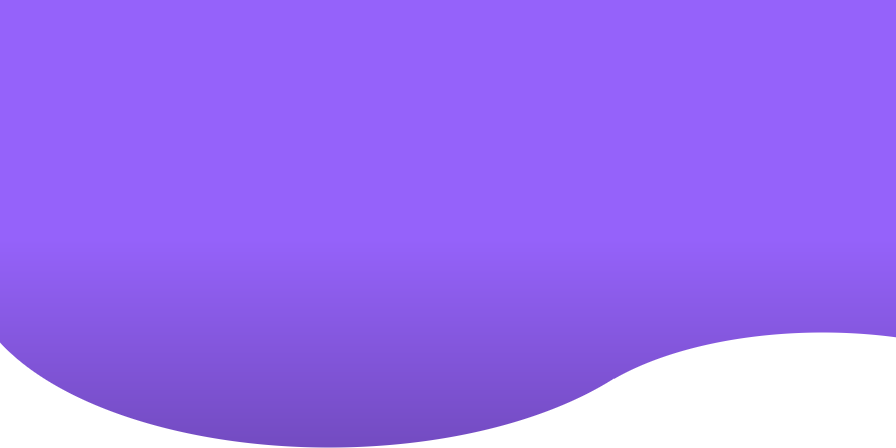
A WebGL 2 fragment shader for this background:

```glsl
#version 300 es
precision highp float;
// A violet panel that darkens toward its base, ending in a smooth wave over white.
// The wave joins two elliptical arcs: a wide bowl on the left and a hill on the
// right. Lengths are in canvas heights, with x running from 0 to 2.

#define BOWL_APEX vec2(0.7344, 0.0010)   // lowest point of the bowl
#define BOWL_RADII vec2(0.8073, 0.4010)
#define HILL_APEX vec2(1.8360, 0.2578)   // highest point of the hill
#define HILL_RADII vec2(0.5990, 0.2800)
#define JOIN_X 1.3698                    // where the arcs meet
#define SHADE_START 0.466                // height at which darkening begins
#define VIOLET vec3(0.584, 0.384, 0.980)
#define DEEP_VIOLET vec3(0.450, 0.295, 0.755)
#define PAPER vec3(1.0)

uniform vec2 u_resolution;
out vec4 fragColor;

// Vertical distance an elliptical arc departs from its apex at offset dx.
float arcSag(float dx, vec2 radii) {
    float t = dx / radii.x;
    return radii.y * (1.0 - sqrt(max(1.0 - t * t, 0.0)));
}

// Height of the wave at x.
float waveHeight(float x) {
    float bowl = BOWL_APEX.y + arcSag(x - BOWL_APEX.x, BOWL_RADII);
    float hill = HILL_APEX.y - arcSag(x - HILL_APEX.x, HILL_RADII);
    return x < JOIN_X ? bowl : hill;
}

void main() {
    vec2 uv = gl_FragCoord.xy / u_resolution;
    vec2 p = vec2(2.0 * uv.x, uv.y);

    // Flat violet above, linear shade below
    float shade = clamp(1.0 - p.y / SHADE_START, 0.0, 1.0);
    vec3 panel = mix(VIOLET, DEEP_VIOLET, shade);

    // Wave edge, smoothed over one pixel along its normal
    float above = p.y - waveHeight(p.x);
    float pixel = length(vec2(dFdx(above), dFdy(above)));
    float coverage = clamp(above / pixel + 0.5, 0.0, 1.0);

    fragColor = vec4(mix(PAPER, panel, coverage), 1.0);
}
```
